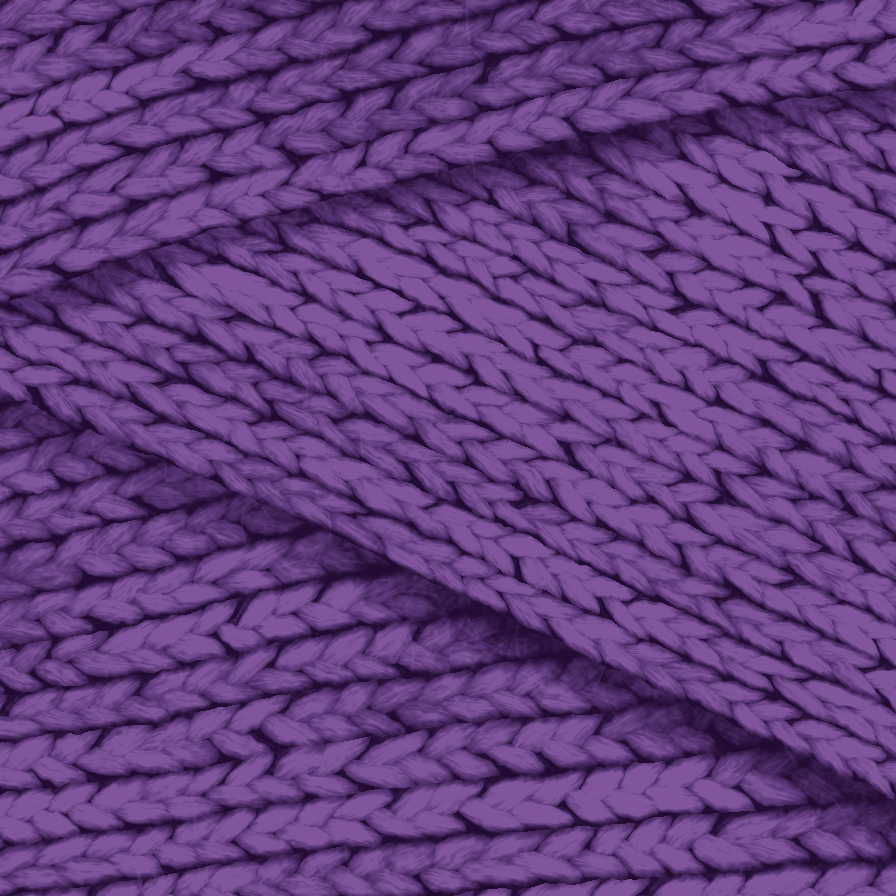
A three.js fragment shader for this texture:

```glsl
varying vec2 vUv;

float hash(vec2 p) {
  vec3 q = fract(p.xyx * 0.1031);
  q += dot(q, q.yzx + 33.33);
  return fract((q.x + q.y) * q.z);
}

float noise(vec2 p) {
  vec2 cell = floor(p);
  vec2 f = fract(p);
  f = f * f * (3.0 - 2.0 * f);
  float low = mix(hash(cell), hash(cell + vec2(1.0, 0.0)), f.x);
  float high = mix(hash(cell + vec2(0.0, 1.0)), hash(cell + vec2(1.0)), f.x);
  return mix(low, high, f.y);
}

vec2 rotate(vec2 p, float angle) {
  float c = cos(angle);
  float s = sin(angle);
  return vec2(c * p.x + s * p.y, c * p.y - s * p.x);
}

// Plump slanted loops in two half-shifted rows; returns brightness.
float knitCord(vec2 cord, float seed) {
  float height = -1.0;
  vec2 loopPos = vec2(0.0);
  vec2 loopId = vec2(0.0);
  for (int row = 0; row < 2; row++) {
    float side = float(row) * 2.0 - 1.0;
    for (int i = -1; i <= 1; i++) {
      float column = floor(cord.x) + float(i);
      vec2 id = vec2(column + 57.0, seed * 5.0 + float(row));
      vec2 center = vec2(column + 0.5 * float(row), side * 0.20);
      center += (vec2(hash(id), hash(id + 19.0)) - 0.5) * vec2(0.24, 0.12);
      float tilt = side * (0.36 + 0.3 * (hash(id + 41.0) - 0.5));
      float plump = 0.275 + 0.05 * (hash(id + 73.0) - 0.5);
      vec2 e = rotate(cord - center, tilt) / vec2(0.69, plump);
      float h = 1.0 - dot(e, e) + 0.25 * e.x;
      if (h > height) {
        height = h;
        loopPos = e;
        loopId = id;
      }
    }
  }
  float body = sqrt(clamp(height + 0.03, 0.0, 1.0));
  float fibre = noise(loopPos * vec2(1.4, 4.0) + loopId * 7.0);
  float fine = noise(loopPos * vec2(3.2, 9.0) + loopId * 11.0);
  float light = 0.09 + 0.86 * body + 0.08 * loopPos.y;
  light *= 0.92 + 0.16 * hash(loopId + 5.0);
  return light * (0.68 + 0.30 * fibre + 0.38 * fine);
}

// Lays cords side by side; across counts cords, slope sets their heading.
float cordLayer(vec2 p, float across, float slope, float stitch, float seed) {
  float index = floor(across);
  float v = across - index - 0.5;
  float id = index + seed;
  float along = dot(p, normalize(vec2(1.0, slope))) / stitch;
  along += hash(vec2(id, 3.0)) + 0.5 * noise(vec2(along * 0.4, id));
  float light = knitCord(vec2(along, v), id);
  float gap = 0.2 + 0.65 * noise(vec2(along * 0.22, id + 8.0));
  float edge = 1.0 - smoothstep(0.31, 0.5, abs(v));
  light *= mix(gap, 1.0, edge);
  float sunk = 0.80 + 0.34 * noise(vec2(along * 0.12, id * 3.7));
  return light * sunk + 0.10 * v;
}

// Soft shadow beneath a bundle, with depth measured below its edge.
float castShadow(float depth, float reach, float strength) {
  return 1.0 - strength * (1.0 - smoothstep(0.0, reach, depth));
}

// Loose curved hairs scattered over several turned grids.
float looseHairs(vec2 p, float density) {
  float cover = 0.0;
  for (int i = 0; i < 7; i++) {
    float layer = float(i);
    vec2 g = rotate(p, layer * 0.9 + 0.3) * density + 20.0 + layer * 7.3;
    vec2 cell = floor(g);
    vec2 q = fract(g) - 0.5;
    float bend = 1.6 * (hash(cell + layer) - 0.5);
    float offset = 0.5 * (hash(cell + 31.0 + layer) - 0.5);
    float d = abs(q.y - offset - bend * (q.x * q.x - 0.08));
    float ends = 1.0 - smoothstep(0.15, 0.45, abs(q.x));
    float present = hash(cell + 63.0);
    cover += present * ends * (1.0 - smoothstep(0.004, 0.024, d));
  }
  return min(cover, 1.0);
}

void main() {
  vec3 deepPurple = vec3(0.13, 0.045, 0.20);
  vec3 midPurple = vec3(0.325, 0.19, 0.435);
  vec3 lightPurple = vec3(0.50, 0.335, 0.61);

  // Uneven lie of the cords
  vec2 p = vUv;
  p.y += 0.010 * (noise(p * 6.0 + 4.0) - 0.5);
  p += 0.006 * (vec2(noise(p * 34.0), noise(p * 34.0 + 50.0)) - 0.5);
  p += 0.003 * (vec2(noise(p * 110.0), noise(p * 110.0 + 70.0)) - 0.5);
  float x = p.x;

  // Lower edges of the upper and middle bundles
  float upperEdge = 0.665 + 0.34 * x - 0.10 * x * x;
  float middleEdge = 0.565 - 0.43 * x - 0.03 * x * x;
  float lowerRise = (p.y - 0.15 * x + 0.04 * x * x) / (1.0 + 0.25 * x);

  float upper = cordLayer(p, (p.y - upperEdge) / 0.055, 0.26, 0.051, 20.0);
  float middle = cordLayer(p, (p.y - middleEdge) / 0.05, -0.46, 0.053, 50.0);
  float lower = cordLayer(p, lowerRise / 0.055, 0.19, 0.051, 90.0);

  // Stack the bundles
  float depth = 0.4 + 0.5 * noise(p * 7.0);
  middle *= castShadow(upperEdge - p.y, 0.06, depth);
  lower *= castShadow(middleEdge - p.y, 0.09, depth);
  float light = mix(lower, middle, smoothstep(-0.0015, 0.0015, p.y - middleEdge));
  light = mix(light, upper, smoothstep(-0.0015, 0.0015, p.y - upperEdge));

  // Broad shading, fuzz and colour
  light *= 0.76 + 0.34 * noise(vUv * 3.0 + 2.0) + 0.24 * noise(vUv * 9.0 + 9.0);
  light += 0.15 * (noise(vUv * 220.0) - 0.5) + 0.10 * (noise(vUv * 95.0) - 0.5);
  light += 0.11 * looseHairs(vUv, 13.0);
  light = clamp(light, 0.0, 1.0);
  vec3 yarn = mix(deepPurple, midPurple, smoothstep(0.0, 0.55, light));
  yarn = mix(yarn, lightPurple, smoothstep(0.42, 1.0, light));
  gl_FragColor = vec4(yarn, 1.0);
}
```
